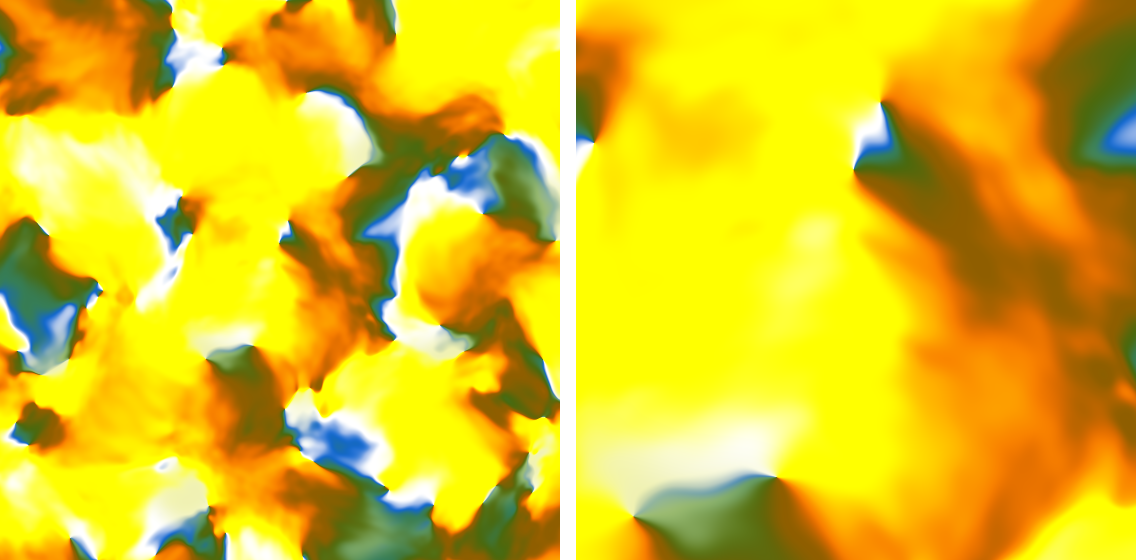
Left, the full canvas; right, a detail of the centre.
Give the GLSL for this texture, as a WebGL 1 fragment shader.

```glsl
precision highp float;
uniform vec2 u_resolution;

const float TAU = 6.2831853;
const vec3 YELLOW = vec3(1.0, 1.0, 0.0);
const vec3 AMBER = vec3(1.0, 0.64, 0.0);
const vec3 ORANGE = vec3(0.96, 0.43, 0.0);
const vec3 BROWN = vec3(0.56, 0.37, 0.0);
const vec3 GREEN = vec3(0.29, 0.41, 0.05);
const vec3 TEAL = vec3(0.21, 0.49, 0.34);
const vec3 BLUE = vec3(0.06, 0.4, 0.82);
const vec3 SKY = vec3(0.55, 0.68, 0.9);
const vec3 WHITE = vec3(1.0);
const vec3 WASH = vec3(0.9, 0.91, 0.5);

float hash(vec2 p) {
  vec3 q = fract(p.xyx * vec3(0.1031, 0.1030, 0.0973));
  q += dot(q, q.yzx + 33.33);
  return fract((q.x + q.y) * q.z);
}

// Dot product of a random unit gradient with the offset from its cell corner
float slope(vec2 corner, vec2 offset) {
  float angle = TAU * hash(corner);
  return dot(vec2(cos(angle), sin(angle)), offset);
}

float gradientNoise(vec2 p) {
  vec2 cell = floor(p);
  vec2 f = fract(p);
  vec2 w = f * f * f * (f * (f * 6.0 - 15.0) + 10.0);
  vec2 e = vec2(1.0, 0.0);
  float low = mix(slope(cell, f), slope(cell + e.xy, f - e.xy), w.x);
  float high = mix(slope(cell + e.yx, f - e.yx), slope(cell + e.xx, f - e.xx), w.x);
  return mix(low, high, w.y);
}

// Octaves are rotated so that their lattices never line up
float fbm(vec2 p, float gain) {
  mat2 turn = mat2(1.6, 1.3, -1.3, 1.6);
  float sum = 0.0;
  float amplitude = 1.0;
  for (int i = 0; i < 4; i++) {
    sum += amplitude * gradientNoise(p);
    p = turn * p + 17.3;
    amplitude *= gain;
  }
  return sum;
}

// Cyclic colour wheel that starts and ends in yellow
vec3 wheel(float t) {
  vec3 c = mix(YELLOW, AMBER, smoothstep(0.0, 0.2, t));
  c = mix(c, ORANGE, smoothstep(0.14, 0.25, t));
  c = mix(c, BROWN, smoothstep(0.2, 0.3, t));
  c = mix(c, GREEN, smoothstep(0.3, 0.42, t));
  c = mix(c, TEAL, smoothstep(0.4, 0.5, t));
  c = mix(c, BLUE, smoothstep(0.49, 0.57, t));
  c = mix(c, SKY, smoothstep(0.55, 0.61, t));
  c = mix(c, WHITE, smoothstep(0.58, 0.67, t));
  return mix(c, YELLOW, smoothstep(0.68, 0.92, t));
}

// Pale patches that veil only the cool side of the wheel
float washAmount(vec2 p, float t) {
  float cool = smoothstep(0.36, 0.52, t) * (1.0 - smoothstep(0.68, 0.9, t));
  return 0.6 * cool * smoothstep(0.0, 0.4, gradientNoise(p * 6.0 + 61.5));
}

// Phase of a warped vector field: smooth patches joined by sharp cuts
float fieldPhase(vec2 p, float scale, float warp, float bias) {
  vec2 bend = vec2(gradientNoise(p * 5.0 + 51.7), gradientNoise(p * 5.0 + 83.2));
  vec2 q = (p + warp * bend) * scale;
  vec2 tilted = mat2(0.8, 0.6, -0.6, 0.8) * q;
  vec2 field = vec2(fbm(q + 7.4, 0.44), fbm(tilted + 29.6, 0.44)) * 4.4;
  field.x += bias + 0.0001;
  return fract(atan(field.y, field.x) / TAU + 0.06);
}

void main() {
  vec3 color = vec3(0.0);
  // Four samples per pixel soften the cuts
  for (int i = 0; i < 4; i++) {
    float k = float(i);
    vec2 jitter = vec2(mod(k, 2.0), floor(k / 2.0)) * 0.5 - 0.25;
    vec2 p = (gl_FragCoord.xy + jitter) / u_resolution.y;
    float phase = fieldPhase(p, 4.7, 0.07, 0.6);
    color += mix(wheel(phase), WASH, washAmount(p, phase));
  }
  gl_FragColor = vec4(color * 0.25, 1.0);
}
```
